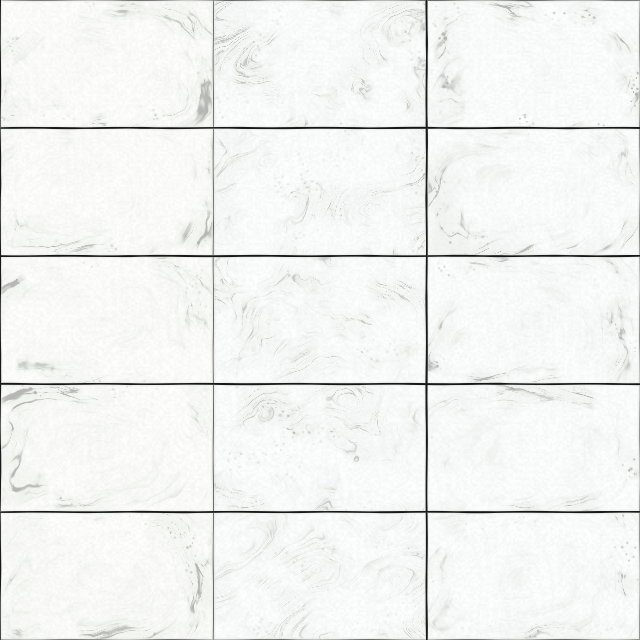
This texture is drawn by a WebGL 1 fragment shader. Its source:

```glsl
precision highp float;
// White plaster tiles, 3 across and 5 down, parted by hairline dark seams.
// Outer columns carry a worn ring of wispy grime that follows the tile outline;
// the middle column has swirling scratches. Pits come from cellular noise.

uniform vec2 u_resolution;

const vec2 GRID = vec2(3.0, 5.0);
const vec3 WARM_WHITE = vec3(0.982, 0.986, 0.974);
const vec3 COOL_WHITE = vec3(0.978, 0.984, 0.984);
const vec3 PALE_GRIME = vec3(0.89, 0.90, 0.88);
const vec3 DARK_GRIME = vec3(0.62, 0.62, 0.61);
const vec3 SEAM = vec3(0.10, 0.09, 0.10);

float hash(vec2 p) {
  return fract(sin(dot(p, vec2(127.1, 311.7))) * 43758.55);
}

float valueNoise(vec2 p) {
  vec2 i = floor(p), f = fract(p);
  f = f * f * (3.0 - 2.0 * f);
  vec2 o = vec2(0.0, 1.0);
  return mix(mix(hash(i), hash(i + o.yx), f.x),
             mix(hash(i + o.xy), hash(i + o.yy), f.x), f.y);
}

float fbm(vec2 p) {
  float sum = 0.0, amp = 0.53;
  for (int i = 0; i < 4; i++) {
    sum += amp * valueNoise(p);
    p = mat2(1.6, 1.2, -1.2, 1.6) * p + 7.3;
    amp *= 0.5;
  }
  return sum;
}

// Thin bright ridges, layered at three scales
float wisps(vec2 p) {
  float sum = 0.0, amp = 0.5;
  for (int i = 0; i < 3; i++) {
    sum += amp * pow(1.0 - abs(2.0 * valueNoise(p) - 1.0), 5.0);
    p = p * 2.1 + 4.7;
    amp *= 0.75;
  }
  return smoothstep(0.2, 0.85, sum);
}

// Cellular spots: only a share of the cells holds one, each of its own size
float pits(vec2 p, float share) {
  vec2 i = floor(p);
  float spot = 0.0;
  for (int y = -1; y <= 1; y++) {
    for (int x = -1; x <= 1; x++) {
      vec2 c = i + vec2(float(x), float(y));
      vec2 center = c + vec2(hash(c), hash(c + 31.7));
      float radius = 0.25 + 0.45 * hash(c + 57.1);
      float present = step(hash(c + 83.3), share);
      spot = max(spot, present * (1.0 - smoothstep(0.1, radius, length(p - center))));
    }
  }
  return spot;
}

// Pixel coverage of a line, exact also when it is thinner than a pixel
float lineCover(float d, float halfWidth, float px) {
  return clamp((min(d + 0.5 * px, halfWidth) - max(d - 0.5 * px, -halfWidth)) / px, 0.0, 1.0);
}

// Grime amount at canvas point p; n spans -1..1 over the tile
float grime(vec2 p, vec2 n, vec2 tile, float swirly) {
  vec2 seed = tile * 13.7;
  vec2 q = p + seed;
  float warp = fbm(q * 13.0) - 0.5;
  float outline = pow(dot(n * n, n * n), 0.25) + 0.35 * warp;
  float swirl = 0.5 * sin(p.x * 17.0 + seed.y + 2.0 * sin(p.y * 21.0 + seed.x))
              + 0.4 * sin(p.y * 29.0 + 1.5 * sin(p.x * 23.0)) + warp;
  float flow = mix(outline, swirl, swirly);
  float streaks = wisps(q * 17.0 + vec2(7.0, 4.5) * flow);
  float patches = smoothstep(0.38, 0.68, fbm(q * 19.0 + 5.1));

  // Ring wear leans toward one random side of each tile
  float angle = 6.283 * hash(tile + 3.1);
  float lean = 0.75 + 0.3 * dot(n, vec2(cos(angle), sin(angle)));
  float offRing = (outline - 0.9) / 0.17;
  float ring = 0.22 + 0.95 * lean * exp(-offRing * offRing);
  float mask = mix(ring, 0.55 + 0.15 * lean, swirly);
  float strength = 0.75 + 0.45 * hash(tile + 9.4);

  float spots = pits(q * 150.0, 0.22) * smoothstep(0.55, 0.72, fbm(q * 24.0 + 2.6));
  return strength * mask * (patches * (0.22 + 0.9 * streaks) + 0.1 * streaks + 0.7 * spots);
}

void main() {
  vec2 uv = gl_FragCoord.xy / u_resolution;
  vec2 px = 1.0 / u_resolution;
  vec2 tile = floor(uv * GRID);
  vec2 n = 2.0 * fract(uv * GRID) - 1.0;
  float middle = 1.0 - step(0.5, abs(tile.x - 1.0));

  // Plaster with fine grain, then grime in two tones
  float dirt = grime(uv, n, tile, middle);
  vec3 color = mix(WARM_WHITE, COOL_WHITE, clamp(tile.x, 0.0, 1.0));
  color += 0.035 * (valueNoise(uv * 310.0) - 0.5) + 0.015 * (fbm(uv * 60.0) - 0.5);
  color = mix(color, PALE_GRIME, clamp(1.5 * dirt, 0.0, 1.0));
  color = mix(color, DARK_GRIME, 0.65 * smoothstep(0.35, 1.1, dirt));

  // Seams: even verticals and inner horizontals are heavy, the rest are faint
  vec2 seam = floor(uv * GRID + 0.5);
  vec2 d = (uv * GRID - seam) / GRID;
  d += 0.0003 * sin(uv.yx * 41.0 + seam * 2.3);
  float thin = mod(seam.x, 2.0);
  float inner = step(0.5, seam.y) * step(seam.y, 4.5);
  float wear = 0.85 + 0.3 * valueNoise(uv * 45.0);
  float vertical = lineCover(d.x, mix(0.0015, 0.0006, thin) * wear, px.x);
  float horizontal = lineCover(d.y, mix(0.0006, 0.0014, inner) * wear, px.y);
  float edge = min(abs(d.x), abs(d.y));
  color = mix(color, PALE_GRIME, 0.6 * (1.0 - smoothstep(0.001, 0.005, edge)));
  color = mix(color, SEAM, max(vertical * mix(1.0, 0.75, thin), horizontal));
  gl_FragColor = vec4(color, 1.0);
}
```
